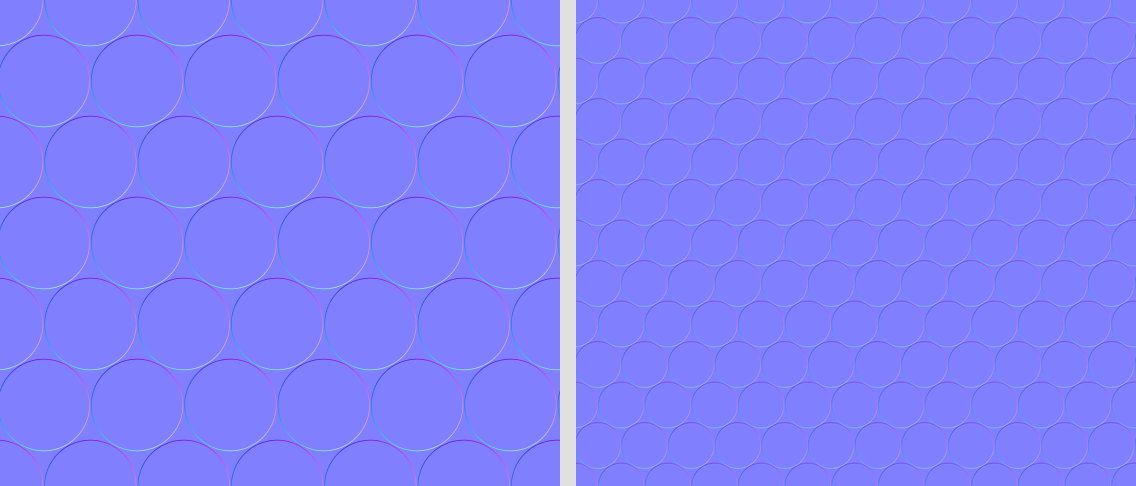
Left, the tile; right, the same tile 2 across and 2 down.
This texture map is drawn by a Shadertoy shader. Its source:

```glsl
// Normal map of thin engraved rings in a staggered grid, six across and six rows down.

const float GRID = 6.0;          // repeats across and rows down
const float ROW_HEIGHT = 0.867;  // row spacing in ring spacings

// Share of a pixel covered by a line, given the distance to its middle
float lineCoverage(float dist, float width, float pixel) {
    float overlap = 0.5 * (width + pixel) - abs(dist);
    return clamp(overlap, 0.0, min(width, pixel)) / pixel;
}

// Offset from the nearest ring centre of the given row
vec2 fromRingCentre(vec2 cell, float row) {
    float x = cell.x + 0.031 - 0.5 * mod(row, 2.0);
    return vec2(fract(x + 0.5) - 0.5, (cell.y - row) * ROW_HEIGHT);
}

// Groove normal colour: red leans right, green leans down
vec3 grooveColor(vec2 outward) {
    return vec3(0.5 + 0.46 * outward.x, 0.5 - 0.46 * outward.y, 0.89);
}

void mainImage(out vec4 fragColor, in vec2 fragCoord) {
    vec2 cell = fragCoord / iResolution.xy * GRID;
    float pixel = GRID / iResolution.x;
    vec3 color = vec3(0.5, 0.5, 1.0);

    // Rings of the rows below and above
    for (int i = 0; i < 2; i++) {
        vec2 offset = fromRingCentre(cell, floor(cell.y) + float(i));
        float radius = length(offset);
        vec2 outward = offset / max(radius, 0.001);

        // Fine broken glints along the steep sides
        float glint = sin(110.0 * offset.y) * sin(67.0 * offset.y + 1.0);
        float strength = 1.0 - 0.25 * abs(outward.x) * (0.5 + 0.5 * glint);

        float ring = lineCoverage(radius - 0.4905, 0.0082, pixel);
        color = mix(color, grooveColor(outward), ring * strength);
    }
    fragColor = vec4(color, 1.0);
}
```
